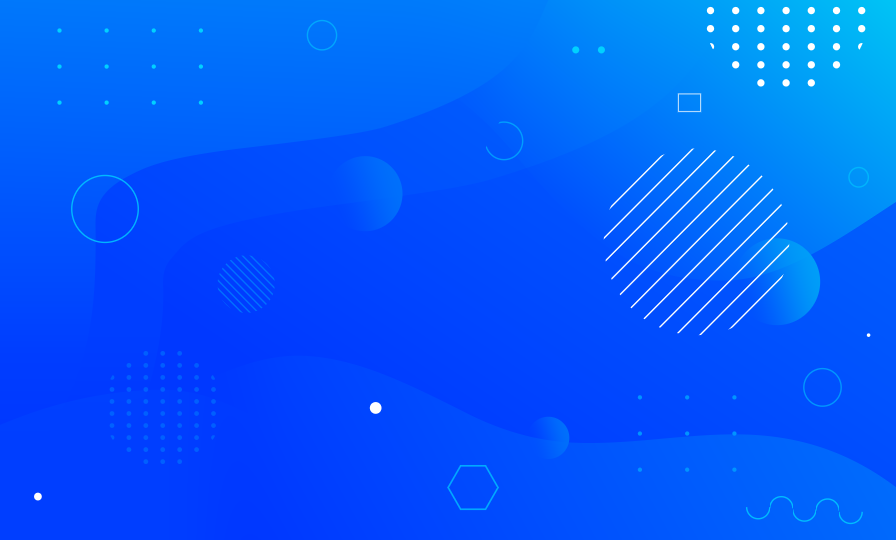
Write a WebGL 1 fragment shader that draws this background.

```glsl
precision highp float;
uniform vec2 u_resolution;

const vec3 CYAN = vec3(0.0, 0.82, 1.0);
const vec3 SKY = vec3(0.0, 0.58, 1.0);
const vec3 WHITE = vec3(1.0);
float pixel;

float cover(float d) { return clamp(0.5 - d / pixel, 0.0, 1.0); }

// Cubic between two knots, each holding position, value and slope
float span(float t, vec3 a, vec3 b) {
  float h = b.x - a.x, s = clamp((t - a.x) / h, 0.0, 1.0), r = 1.0 - s;
  return r * r * (1.0 + 2.0 * s) * a.y + s * s * (3.0 - 2.0 * s) * b.y
       + h * s * r * (r * a.z - s * b.z);
}

// Flowing outlines
float upperFlow(float y) {
  vec3 b = vec3(1.08, 3.3, -3.2), c = vec3(1.26, 2.1, -8.5);
  vec3 d = vec3(1.5, 1.1, -1.9), e = vec3(2.0, 0.82, 0.0);
  if (y < b.x) return span(y, vec3(0.0, 4.7, -0.45), b);
  if (y < c.x) return span(y, b, c);
  if (y < d.x) return span(y, c, d);
  if (y < e.x) return span(y, d, e);
  return span(y, e, vec3(3.7, 0.4, -0.7));
}
float innerFlow(float y) {
  vec3 b = vec3(1.53, 4.2, -3.4), c = vec3(1.75, 2.85, -7.5);
  vec3 d = vec3(1.9, 2.0, -4.0), e = vec3(2.2, 1.47, -0.9), f = vec3(2.5, 1.4, 0.0);
  if (y < b.x) return span(y, vec3(0.0, 6.4, -1.0), b);
  if (y < c.x) return span(y, b, c);
  if (y < d.x) return span(y, c, d);
  if (y < e.x) return span(y, d, e);
  if (y < f.x) return span(y, e, f);
  return span(y, f, vec3(3.8, 1.1, -0.4));
}
float cornerBlob(float x) {
  vec3 b = vec3(4.4, 1.3, 1.2), c = vec3(5.4, 2.22, 0.5), d = vec3(6.2, 2.39, 0.0);
  if (x < b.x) return span(x, vec3(3.4, 0.66, 0.0), b);
  if (x < c.x) return span(x, b, c);
  if (x < d.x) return span(x, c, d);
  return span(x, d, vec3(7.68, 1.72, -0.65));
}
float lowerWave(float x) {
  vec3 b = vec3(2.55, 3.03, 0.0), c = vec3(4.0, 3.52, 0.5);
  vec3 d = vec3(4.9, 3.77, 0.05), e = vec3(6.3, 3.7, 0.0);
  if (x < b.x) return span(x, vec3(1.6, 3.32, -0.5), b);
  if (x < c.x) return span(x, b, c);
  if (x < d.x) return span(x, c, d);
  if (x < e.x) return span(x, d, e);
  return span(x, e, vec3(7.68, 4.15, 0.75));
}
float flowFill(float x, float edge, float nextEdge) {
  return cover((x - edge) / length(vec2(1.0, (nextEdge - edge) / 0.01)));
}

// Ornament shapes
float disc(vec2 p, vec2 c, float r) { return cover(length(p - c) - r); }
float ring(vec2 p, vec2 c, float r) { return cover(abs(length(p - c) - r) - 0.006); }
float dots(vec2 p, vec2 start, vec2 gap, vec2 count, float r) {
  vec2 cell = clamp(floor((p - start) / gap + 0.5), vec2(0.0), count - 1.0);
  return disc(p, start + gap * cell, r);
}
float stripes(float v, float gap) {
  return cover(abs(mod(v + 0.5 * gap, gap) - 0.5 * gap) * 0.7071 - 0.006);
}
float orb(vec2 p, vec2 c, float r) {
  return disc(p, c, r) * smoothstep(-0.9, 1.1, dot(p - c, vec2(0.96, -0.28)) / r);
}

void main() {
  vec2 uv = gl_FragCoord.xy / u_resolution;
  vec2 p = vec2(uv.x, 1.0 - uv.y) * vec2(7.68, 4.6);
  pixel = 7.68 / u_resolution.x;

  // Layered gradients, held as the green level
  float g = max(0.22, 0.23 + 0.02 * (p.x - 2.5) + 0.03 * (3.0 - p.y));
  float fade = 1.0 - smoothstep(2.6, 3.7, p.y);
  float blob = cover(p.y - cornerBlob(p.x)) * smoothstep(3.3, 4.5, p.x);
  g = mix(g, 0.77 - 0.09 * (7.68 - p.x) - 0.11 * p.y, blob);
  float inner = flowFill(p.x, innerFlow(p.y), innerFlow(p.y + 0.01));
  g += 0.025 * inner * fade * (1.0 - smoothstep(5.0, 6.3, p.x));
  float upper = flowFill(p.x, upperFlow(p.y), upperFlow(p.y + 0.01));
  g = mix(g, max(0.24, 0.5 - 0.085 * p.y), upper * fade * 0.85);
  float leftHill = p.x < 1.4 ? span(p.x, vec3(0.0, 3.62, -0.42), vec3(1.4, 3.32, 0.0))
                             : span(p.x, vec3(1.4, 3.32, 0.0), vec3(3.5, 4.6, 0.9));
  g += 0.025 * cover(leftHill - p.y) * (1.0 - smoothstep(1.0, 2.8, p.x));
  float wave = cover(lowerWave(p.x) - p.y) * smoothstep(1.5, 2.5, p.x);
  g = mix(g, 0.245 + 0.036 * (p.x - 2.6) - 0.02 * (p.y - 3.8), wave);

  // Glowing orbs
  g = mix(g, 0.44, orb(p, vec2(3.13, 1.65), 0.32));
  g = mix(g, 0.62, orb(p, vec2(6.66, 2.4), 0.37));
  g = mix(g, 0.44, orb(p, vec2(4.7, 3.73), 0.18));
  vec3 color = vec3(0.0, g, 1.0 - 0.08 * max(g - 0.25, 0.0));

  // Rings and the open arc
  color = mix(color, CYAN, 0.8 * ring(p, vec2(0.9, 1.78), 0.285));
  float rings = ring(p, vec2(2.76, 0.3), 0.125) + ring(p, vec2(7.36, 1.51), 0.083)
              + ring(p, vec2(7.05, 3.3), 0.16);
  vec2 a = p - vec2(4.32, 1.2);
  rings += ring(a, vec2(0.0), 0.16) * cover(-0.11 - dot(a, vec2(0.88, 0.47)));
  color = mix(color, CYAN, 0.55 * rings);

  // Hexagon and scalloped line
  vec2 h = abs(p - vec2(4.055, 4.153));
  float hexagon = max(h.y, dot(h, vec2(0.866, 0.5))) - 0.185;
  color = mix(color, CYAN, 0.7 * cover(abs(hexagon) - 0.007));
  float arc = clamp(floor((p.x - 6.4) / 0.198), 0.0, 4.0);
  vec2 q = p - vec2(6.499 + 0.198 * arc, 4.32 + 0.01 * arc);
  float side = 1.0 - 2.0 * mod(arc, 2.0);
  color = mix(color, CYAN, 0.8 * ring(q, vec2(0.0), 0.099) * cover(-side * q.y));

  // Dot grids
  color = mix(color, CYAN, dots(p, vec2(0.51, 0.26), vec2(0.404, 0.307), vec2(4.0, 3.0), 0.018));
  color = mix(color, SKY, dots(p, vec2(5.485, 3.385), vec2(0.405, 0.308), vec2(3.0), 0.018));
  color = mix(color, CYAN, dots(p, vec2(4.935, 0.425), vec2(0.22), vec2(2.0, 1.0), 0.03));
  float faint = dots(p, vec2(0.96, 3.01), vec2(0.145, 0.1025), vec2(7.0, 10.0), 0.02);
  color = mix(color, SKY, 0.4 * faint * disc(p, vec2(1.395, 3.47), 0.51));
  float bright = dots(p, vec2(6.09, 0.09), vec2(0.216, 0.154), vec2(7.0, 5.0), 0.031);
  color = mix(color, WHITE, bright * disc(p, vec2(6.74, 0.08), 0.715));

  // Striped discs, frame and loose dots
  color = mix(color, SKY, 0.6 * stripes(p.x - p.y + 0.31, 0.07) * disc(p, vec2(2.11, 2.42), 0.245));
  float light = stripes(p.x + p.y - 8.03, 0.206) * disc(p, vec2(5.97, 2.06), 0.795);
  vec2 f = abs(p - vec2(5.91, 0.875)) - vec2(0.095, 0.075);
  light = max(light, 0.7 * cover(abs(max(f.x, f.y)) - 0.005));
  light = max(light, disc(p, vec2(3.22, 3.475), 0.05));
  light = max(light, disc(p, vec2(0.325, 4.23), 0.033));
  light = max(light, disc(p, vec2(7.445, 2.855), 0.015));
  gl_FragColor = vec4(mix(color, WHITE, light), 1.0);
}
```
